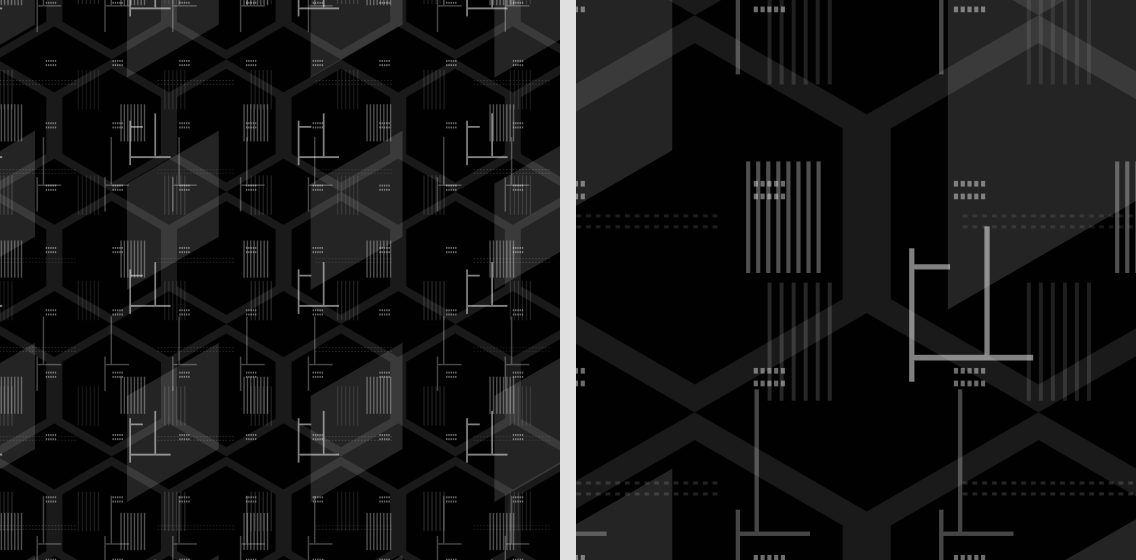
Left: the whole. Right: its middle third, enlarged.
Reproduce this pattern procedurally as a WebGL 1 fragment shader.

```glsl
precision highp float;
// Dark technical wallpaper: stacked hexagon outlines, translucent slanted
// panels, barcodes, dotted rules, tick clusters and brackets. Each layer is a
// grid with its own period; all are blended toward white over near-black.

uniform vec2 u_resolution;

const float CANVAS = 768.0;          // design units across, y runs downward
const vec3 BACKGROUND = vec3(0.004);

// Per layer: origin of one repeat, repeat period, opacity
const vec2 HEX_ORIGIN = vec2(153.1, 172.2);
const float HEX_APOTHEM = 78.6;
const float HEX_STROKE = 11.0;
const float HEX_ALPHA = 0.1;

const vec2 PANEL_ORIGIN = vec2(174.0, 252.0);
const vec2 PANEL_PERIOD = vec2(252.0, 291.0);
const float PANEL_SLOPE = 0.5774;
const float PANEL_ALPHA = 0.137;

const vec2 BAR_ORIGIN = vec2(166.0, 143.0);
const vec2 BAR_PERIOD = vec2(168.7, 186.8);
const float BAR_ALPHA = 0.31;

const vec2 FAINT_BAR_ORIGIN = vec2(107.5, 96.0);
const vec2 FAINT_BAR_PERIOD = vec2(118.5, 144.6);
const float FAINT_BAR_ALPHA = 0.15;

const vec2 RULE_ORIGIN = vec2(0.5, 110.5);
const vec2 RULE_PERIOD = vec2(216.7, 122.1);
const float RULE_ALPHA = 0.16;

const vec2 TICK_ORIGIN = vec2(63.7, 83.5);
const vec2 TICK_PERIOD = vec2(91.5, 85.5);
const float TICK_ALPHA = 0.42;

const vec2 BRACKET_ORIGIN = vec2(178.5, 215.5);
const vec2 BRACKET_PERIOD = vec2(231.0, 204.0);
const float BRACKET_ALPHA = 0.5;

const vec2 STEM_ORIGIN = vec2(51.0, 254.0);
const vec2 STEM_PERIOD = vec2(549.0, 246.0);
const float STEM_STEP = 93.0;        // five stems, then a gap
const float STEM_ALPHA = 0.27;

float pixel;                         // size of one pixel in design units

float hash(vec2 id) {
  return fract(sin(dot(id, vec2(127.1, 311.7))) * 43758.5);
}

// Share of the pixel at x that lies between a and b
float span(float x, float a, float b) {
  float h = 0.5 * pixel;
  return clamp(min(x + h, b) - max(x - h, a), 0.0, pixel) / pixel;
}

float box(vec2 p, vec2 a, vec2 b) {
  return span(p.x, a.x, b.x) * span(p.y, a.y, b.y);
}

float cover(float d) {
  return clamp(0.5 - d / pixel, 0.0, 1.0);
}

// Position within a repeat; pad keeps parts left of or above the origin
vec2 repeat(vec2 p, vec2 origin, vec2 period, vec2 pad) {
  return mod(p - origin + pad, period) - pad;
}

// A run of count lines, step apart, the first centred on zero
float stripes(float x, float count, float step, float width) {
  float k = clamp(floor(x / step + 0.5), 0.0, count - 1.0);
  return span(x - k * step, -0.5 * width, 0.5 * width);
}

float hexOutline(vec2 p) {
  vec2 period = HEX_APOTHEM * vec2(2.0, 2.3094);
  vec2 q = abs(repeat(p, HEX_ORIGIN, period, 0.5 * period));
  float slant = dot(q, vec2(0.5, 0.8660));
  float inner = max(q.x, slant) - HEX_APOTHEM + HEX_STROKE;
  return (1.0 - cover(inner)) * cover(slant - HEX_APOTHEM);
}

float panel(vec2 p) {
  float x = mod(p.x - PANEL_ORIGIN.x + 4.0, PANEL_PERIOD.x) - 4.0;
  float y = p.y - PANEL_ORIGIN.y + PANEL_SLOPE * x;
  y = mod(y + 8.0, PANEL_PERIOD.y) - 8.0;
  return box(vec2(x, y), vec2(0.0), 0.5 * PANEL_PERIOD);
}

float bracket(vec2 p) {
  vec2 q = repeat(p, BRACKET_ORIGIN, BRACKET_PERIOD, vec2(8.0, 80.0));
  float c = box(q, vec2(-1.2, -50.0), vec2(1.2, 11.0));
  c = max(c, box(q, vec2(0.0, -1.3), vec2(55.5, 1.3)));
  c = max(c, box(q, vec2(33.2, -60.0), vec2(35.6, 0.0)));
  return max(c, box(q, vec2(0.0, -42.7), vec2(17.5, -40.3)));
}

float stem(vec2 p) {
  vec2 q = repeat(p, STEM_ORIGIN, STEM_PERIOD, vec2(8.0, 80.0));
  q.x -= STEM_STEP * clamp(floor((q.x + 8.0) / STEM_STEP), 0.0, 4.0);
  float c = box(q, vec2(-1.0, -11.0), vec2(1.0, 36.0));
  c = max(c, box(q, vec2(0.0, -1.0), vec2(33.0, 1.0)));
  return max(c, box(q, vec2(7.6, -66.0), vec2(9.6, 0.0)));
}

void main() {
  pixel = CANVAS / u_resolution.y;
  vec2 p = gl_FragCoord.xy * CANVAS / u_resolution;
  p.y = CANVAS - p.y;
  const vec2 pad = vec2(4.0);

  // Large shapes
  float light = mix(BACKGROUND.r, 1.0, HEX_ALPHA * hexOutline(p));
  light = mix(light, 1.0, PANEL_ALPHA * panel(p));

  // Barcodes; the faint ones vary in strength
  vec2 q = repeat(p, FAINT_BAR_ORIGIN, FAINT_BAR_PERIOD, pad);
  vec2 id = floor((p - FAINT_BAR_ORIGIN + pad) / FAINT_BAR_PERIOD);
  float bars = stripes(q.x, 6.0, 5.5, 1.8) * span(q.y, 0.0, 54.0);
  light = mix(light, 1.0, FAINT_BAR_ALPHA * mix(0.5, 1.0, hash(id)) * bars);
  q = repeat(p, BAR_ORIGIN, BAR_PERIOD, pad);
  bars = stripes(q.x, 8.0, 4.6, 1.9) * span(q.y, 0.0, 51.0);
  light = mix(light, 1.0, BAR_ALPHA * bars);

  // Dotted rules, in pairs of varying strength
  q = repeat(p, RULE_ORIGIN, RULE_PERIOD, pad);
  id = floor((p - RULE_ORIGIN + pad) / RULE_PERIOD);
  float dots = stripes(q.x, 24.0, 4.45, 2.2) * stripes(q.y, 2.0, 5.0, 1.4);
  light = mix(light, 1.0, RULE_ALPHA * mix(0.5, 1.0, hash(id + 7.0)) * dots);

  // Tick clusters and brackets
  q = repeat(p, TICK_ORIGIN, TICK_PERIOD, pad);
  float ticks = stripes(q.x, 5.0, 3.1, 1.9) * stripes(q.y, 2.0, 5.8, 2.6);
  light = mix(light, 1.0, TICK_ALPHA * ticks);
  light = mix(light, 1.0, STEM_ALPHA * stem(p));
  light = mix(light, 1.0, BRACKET_ALPHA * bracket(p));

  gl_FragColor = vec4(vec3(light), 1.0);
}
```
